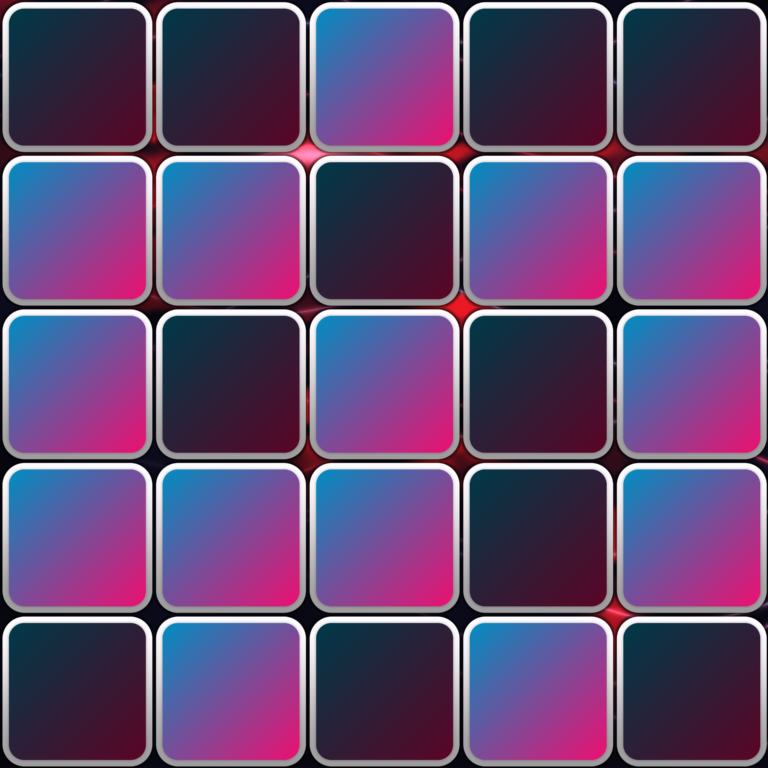
Give the GLSL for this pattern, as a three.js fragment shader.

```glsl
// Five by five grid of silver-rimmed rounded tiles, lit or dim, over red and violet light trails.
varying vec2 vUv;

float hash(vec2 p) {
  return fract(sin(dot(p, vec2(127.1, 311.7))) * 43758.5453);
}

float noise(vec2 p) {
  vec2 i = floor(p);
  vec2 f = fract(p);
  f = f * f * (3.0 - 2.0 * f);
  return mix(mix(hash(i), hash(i + vec2(1.0, 0.0)), f.x),
             mix(hash(i + vec2(0.0, 1.0)), hash(i + vec2(1.0, 1.0)), f.x), f.y);
}

float glow(vec2 p, vec2 center, vec2 size) {
  vec2 d = (p - center) / size;
  return exp(-dot(d, d));
}

float roundedBox(vec2 p, float halfSize, float radius) {
  vec2 q = abs(p) - halfSize + radius;
  return length(max(q, 0.0)) + min(max(q.x, q.y), 0.0) - radius;
}

float coverage(float dist) {
  return 1.0 - smoothstep(-0.006, 0.006, dist);
}

// Each row stores its lit tiles as bits, lowest bit at the left
float isLit(vec2 cell) {
  float rowBits = cell.y < 0.5 ? 10.0 : cell.y < 1.5 ? 23.0 :
                  cell.y < 2.5 ? 21.0 : cell.y < 3.5 ? 27.0 : 4.0;
  return mod(floor(rowBits / exp2(cell.x) + 0.01), 2.0);
}

vec3 lightTrails(vec2 p) {
  // Red haze, brightest right of the middle and along the upper band
  float haze = glow(p, vec2(0.6, 0.6), vec2(0.06, 0.05))
             + glow(p, vec2(0.59, 0.4), vec2(0.06, 0.03))
             + glow(p, vec2(0.4, 0.48), vec2(0.03, 0.1))
             + glow(p, vec2(0.2, 0.8), vec2(0.07, 0.17))
             + glow(p, vec2(0.8, 0.26), vec2(0.03, 0.12))
             + glow(p, vec2(0.0, 1.0), vec2(0.12, 0.04))
             + 0.8 * glow(p, vec2(0.6, 0.8), vec2(0.5, 0.03));
  float grain = noise(vec2(p.x * 14.0 + p.y * 9.0, p.y * 45.0 - p.x * 12.0));
  vec3 color = mix(vec3(0.02, 0.02, 0.04), vec3(0.05, 0.05, 0.13), noise(p * 8.0));
  color = mix(color, vec3(0.93, 0.1, 0.14), min(haze, 1.0) * smoothstep(0.1, 0.65, grain));

  // Thin curved strands, fading toward the lower left
  float fade = smoothstep(0.3, 1.1, p.x * 0.8 + p.y * 0.7);
  for (int i = 0; i < 12; i++) {
    float k = float(i);
    float seed = hash(vec2(k, 3.0));
    float path = 0.1 + 0.08 * k + 0.07 * sin(p.x * (4.0 + 5.0 * seed) + 6.3 * seed);
    float strand = exp(-abs(p.y - path) / 0.0025);
    vec3 tint = mix(vec3(1.0, 0.15, 0.25), vec3(0.75, 0.7, 1.0), hash(vec2(k, 8.0)));
    color += tint * strand * fade * 0.8;
  }
  return color + vec3(0.7, 0.5, 0.65) * glow(p, vec2(0.41, 0.798), vec2(0.07, 0.012));
}

void main() {
  vec2 cell = floor(vUv * 5.0);
  vec2 local = fract(vUv * 5.0) - vec2(0.504, 0.498);
  float outer = roundedBox(local, 0.488, 0.145);
  float inner = roundedBox(local, 0.446, 0.1);

  // Backdrop, shaded where it meets the tiles
  vec3 color = lightTrails(vUv) * mix(0.4, 1.0, smoothstep(0.0, 0.03, outer));

  // Rim: white at the top, grey at the bottom
  vec3 rim = vec3(1.0, 0.99, 1.0) * mix(0.62, 1.0, smoothstep(-0.5, 0.49, local.y));
  rim *= 1.0 - 0.1 * smoothstep(0.02, 0.0, inner);
  color = mix(color, rim, coverage(outer));

  // Face: diagonal gradient from upper left to lower right
  float slope = clamp(0.5 + (local.x - local.y) / 1.7, 0.0, 1.0);
  vec3 dim = mix(vec3(0.0, 0.22, 0.28), vec3(0.35, 0.02, 0.15), slope);
  vec3 lit = mix(vec3(0.02, 0.54, 0.75), vec3(0.91, 0.07, 0.45), slope);
  color = mix(color, mix(dim, lit, isLit(cell)), coverage(inner));

  gl_FragColor = vec4(color, 1.0);
}
```
